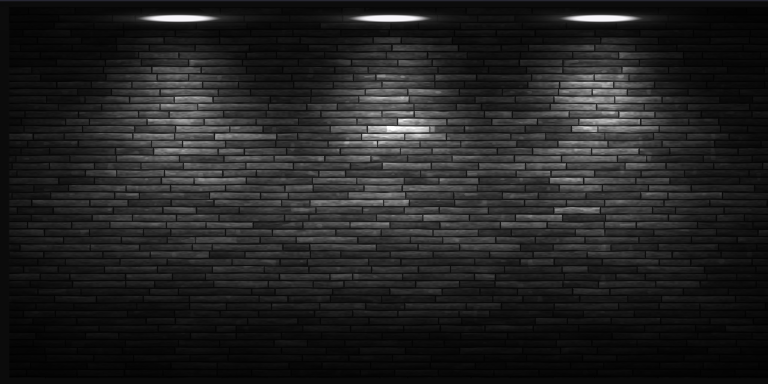
A Shadertoy shader for this texture:

```glsl
// A dark brick wall lit from above by three hanging lamps.
// Bricks come from jittered running-bond cells with streaky value noise;
// light is a sum of widening cones over a soft ambient band.

const float ROWS = 52.0;
const float BRICK_LENGTH = 0.125;
const float LAMP_Y = 0.953;
const float LAMP_SPACING = 0.5495;
const vec2 FIRST_LAMP = vec2(0.466, LAMP_Y);

float hash(vec2 p) {
    vec3 q = fract(vec3(p.xyx) * 0.1031);
    q += dot(q, q.yzx + 33.33);
    return fract((q.x + q.y) * q.z);
}

float noise(vec2 p) {
    vec2 i = floor(p), f = fract(p);
    f = f * f * (3.0 - 2.0 * f);
    float low = mix(hash(i), hash(i + vec2(1, 0)), f.x);
    float high = mix(hash(i + vec2(0, 1)), hash(i + vec2(1, 1)), f.x);
    return mix(low, high, f.y);
}

float fbm(vec2 p) {
    float sum = 0.0, amp = 0.5;
    for (int i = 0; i < 4; i++) {
        sum += amp * noise(p);
        p = p * 2.03 + 17.1;
        amp *= 0.5;
    }
    return sum;
}

// Position of the vertical joint at the left of a cell, in brick lengths
float jointAt(float cell, float row) {
    return cell + 0.62 * (hash(vec2(cell, row + 71.0)) - 0.5);
}

// Soft-edged box: 1 inside, 0 outside
float softBox(vec2 p, vec2 halfSize, float blur) {
    vec2 d = abs(p) - halfSize;
    return smoothstep(blur, -blur, max(d.x, d.y));
}

// Relative reflectance of the masonry
float brickWall(vec2 p, float px) {
    p.y += 0.0022 * (noise(p * vec2(14.0, 40.0)) - 0.5);
    float v = p.y * ROWS;
    float row = floor(v), fy = v - row;
    float u = p.x / BRICK_LENGTH + 0.5 * mod(row, 2.0) + 0.5 * hash(vec2(row, 9.0));
    float cell = floor(u);
    if (u < jointAt(cell, row)) cell -= 1.0;
    else if (u >= jointAt(cell + 1.0, row)) cell += 1.0;

    // Distance to the horizontal and vertical joints
    float dy = min(fy, 1.0 - fy) / ROWS;
    float dx = min(u - jointAt(cell, row), jointAt(cell + 1.0, row) - u) * BRICK_LENGTH;
    float gap = 0.0007 + 0.0012 * noise(p * vec2(45.0, 90.0));
    float face = smoothstep(gap - 0.6 * px, gap + 0.9 * px, min(dx, dy));

    // Tone of each brick, with a few pale ones
    vec2 id = vec2(cell, row);
    float tone = 0.68 + 0.5 * hash(id + 3.7);
    tone += 0.4 * smoothstep(0.9, 1.0, hash(id + 41.3));

    // Worn streaks, grain and pale chips
    float streaks = fbm(p * vec2(22.0, 130.0) + id * 3.1);
    float grain = noise(p * vec2(130.0, 260.0));
    float chips = smoothstep(0.81, 0.95, noise(p * vec2(42.0, 75.0) + 8.0));
    tone *= 0.55 + 0.75 * streaks + 0.25 * grain;
    tone += 0.3 * chips;

    // Lit upper lip and shaded lower edge
    tone *= 0.82 + 0.32 * smoothstep(0.1, 0.85, fy);
    return mix(0.27, tone, face);
}

// Cone of light below a lamp; q is relative to the lamp
float lampCone(vec2 q) {
    float drop = max(-q.y, 0.0);
    float width = 0.075 + 0.3 * drop;
    float reach = smoothstep(0.0, 0.23, drop) * exp(-drop * drop / 0.16);
    return reach * exp(-q.x * q.x / (width * width));
}

float ambient(vec2 p) {
    float band = (p.y - 0.52) / 0.31;
    float side = (p.x - 1.0) / 0.96;
    return 0.012 + 0.205 * exp(-band * band - side * side * side * side);
}

// Dark shade above a glowing lens
vec3 drawLamp(vec3 col, vec2 q, float px) {
    float halfWidth = mix(0.091, 0.05, clamp(q.y / 0.027, 0.0, 1.0));
    float shade = softBox(q - vec2(0.0, 0.013), vec2(halfWidth, 0.015), px);
    col = mix(col, vec3(0.025 + 0.03 * smoothstep(0.02, 0.0, q.y)), shade);
    vec2 lens = vec2(0.087, 0.0085);
    float d = (length((q + vec2(0.0, 0.001)) / lens) - 1.0) * lens.y;
    col += vec3(0.2) * exp(-max(d, 0.0) / 0.006);
    return mix(col, vec3(0.97, 0.96, 0.98), smoothstep(px, -px, d));
}

void mainImage(out vec4 fragColor, in vec2 fragCoord) {
    float px = 1.0 / iResolution.y;
    vec2 p = fragCoord * px;

    float light = ambient(p);
    for (int i = 0; i < 3; i++) {
        vec2 lamp = FIRST_LAMP + vec2(LAMP_SPACING * float(i), 0.0);
        float power = i == 0 ? 0.42 : i == 1 ? 0.58 : 0.48;
        light += power * lampCone(p - lamp);
    }
    light *= 0.72 + 0.56 * fbm(p * vec2(5.0, 9.0) + 4.0);

    // Masonry with two faded plaster patches
    float wall = brickWall(p, px);
    wall += 0.55 * softBox(p - vec2(1.07, 0.664), vec2(0.062, 0.008), 0.003);
    wall += 0.4 * softBox(p - vec2(0.56, 0.375), vec2(0.055, 0.007), 0.004);
    vec3 col = vec3(light * wall);

    // Flat frame at the left, top and bottom, with a thin cool top line
    float inside = smoothstep(-px, px, min(p.x - 0.024, min(p.y - 0.015, 0.981 - p.y)));
    col = mix(vec3(0.045), col, inside);
    col = mix(col, vec3(0.16, 0.16, 0.21), smoothstep(0.997 - px, 0.997 + px, p.y));

    for (int i = 0; i < 3; i++) {
        vec2 lamp = FIRST_LAMP + vec2(LAMP_SPACING * float(i), 0.0);
        col = drawLamp(col, p - lamp, px);
    }
    fragColor = vec4(clamp(col, 0.0, 1.0), 1.0);
}
```
